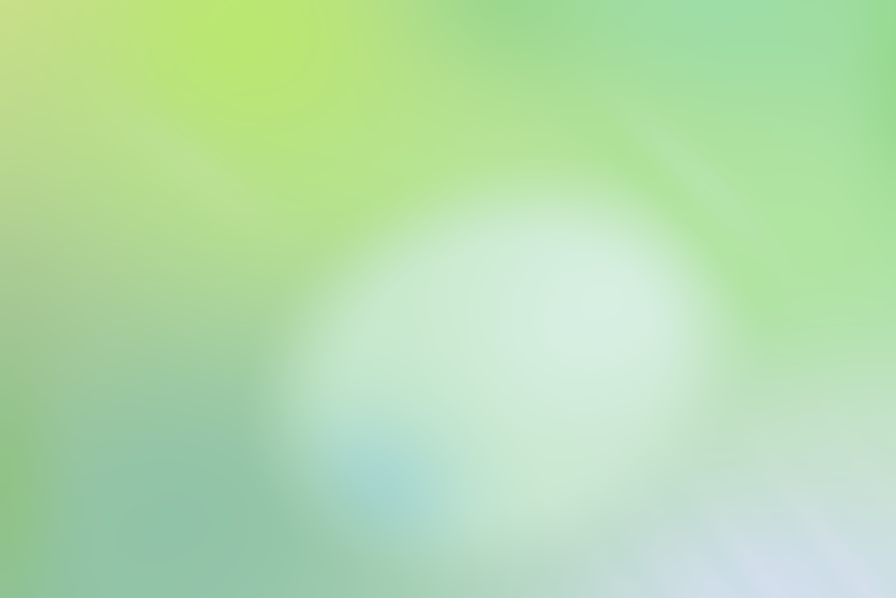
This background is drawn by a Shadertoy shader. Its source:

```glsl
// Defocused spring light: lime and teal haze around a pale soft disc.
#define DISC_CENTER vec2(0.845, 0.375)
#define DISC_RADII vec2(0.36, 0.285)
#define DISC_TILT 0.36
#define DISC_SOFT 0.30
#define LIME vec3(0.73, 0.91, 0.43)
#define MEADOW vec3(0.72, 0.90, 0.54)
#define MINT vec3(0.61, 0.865, 0.66)
#define TEAL vec3(0.56, 0.76, 0.66)
#define LAVENDER vec3(0.825, 0.87, 0.935)
#define RAY_STRENGTH 0.012

// Offset from a centre, turned by an angle and scaled by two radii.
vec2 ellipseSpace(vec2 p, vec2 center, vec2 radii, float angle) {
    vec2 d = p - center;
    float c = cos(angle), s = sin(angle);
    return vec2(c * d.x + s * d.y, c * d.y - s * d.x) / radii;
}

// Gaussian falloff over a tilted ellipse.
float glow(vec2 p, vec2 center, vec2 radii, float angle) {
    vec2 d = ellipseSpace(p, center, radii, angle);
    return exp(-dot(d, d));
}

// Broad gradient between the four corners, with tinted haze on top.
vec3 backdrop(vec2 p, vec2 uv) {
    vec3 low = mix(vec3(0.56, 0.76, 0.62), vec3(0.78, 0.89, 0.82), uv.x);
    vec3 high = mix(vec3(0.79, 0.87, 0.54), vec3(0.61, 0.86, 0.61), uv.x);
    vec3 color = mix(low, high, uv.y);

    color = mix(color, MEADOW, 0.75 * glow(p, vec2(0.64, 0.71), vec2(0.48, 0.22), 0.0));
    color = mix(color, LIME, 0.90 * glow(p, vec2(0.41, 0.95), vec2(0.25, 0.21), -0.2));
    color = mix(color, vec3(0.57, 0.83, 0.53), 0.65 * glow(p, vec2(0.86, 1.01), vec2(0.17, 0.13), -0.3));
    color = mix(color, MINT, 0.85 * glow(p, vec2(1.20, 0.98), vec2(0.27, 0.15), -0.2));
    color = mix(color, vec3(0.69, 0.90, 0.62), 0.80 * glow(p, vec2(1.33, 0.59), vec2(0.36, 0.24), 0.0));
    color = mix(color, vec3(0.57, 0.84, 0.52), 0.60 * glow(p, vec2(1.51, 0.86), vec2(0.07, 0.20), 0.0));

    // Muted olive and teal shade on the lower left.
    color = mix(color, vec3(0.66, 0.77, 0.58), 0.60 * glow(p, vec2(0.0, 0.44), vec2(0.20), 0.0));
    color = mix(color, TEAL, 0.85 * glow(p, vec2(0.31, 0.14), vec2(0.34, 0.27), 0.0));
    return mix(color, vec3(0.56, 0.76, 0.51), 0.80 * glow(p, vec2(0.0, 0.19), vec2(0.09, 0.22), 0.0));
}

// Thin, blurred reflections on both sides of the upper haze.
vec3 addStreaks(vec3 color, vec2 p) {
    color = mix(color, vec3(0.76, 0.88, 0.64), 0.40 * glow(p, vec2(0.32, 0.72), vec2(0.16, 0.045), -0.65));
    color = mix(color, vec3(0.73, 0.90, 0.71), 0.55 * glow(p, vec2(1.18, 0.69), vec2(0.16, 0.035), -0.78));
    return mix(color, vec3(0.65, 0.88, 0.54), 0.45 * glow(p, vec2(1.13, 0.64), vec2(0.20, 0.035), -0.85));
}

// Pale disc: bright to the upper right, blue to the lower left.
vec3 addDisc(vec3 color, vec2 p) {
    vec2 d = ellipseSpace(p, DISC_CENTER, DISC_RADII, DISC_TILT);
    float mask = 1.0 - smoothstep(1.0 - DISC_SOFT, 1.0 + DISC_SOFT, length(d));
    vec3 fill = vec3(0.785, 0.915, 0.80);
    fill = mix(fill, vec3(0.85, 0.94, 0.90), glow(p, vec2(1.01, 0.47), vec2(0.25, 0.22), 0.3));
    fill = mix(fill, vec3(0.63, 0.83, 0.83), 0.90 * glow(p, vec2(0.62, 0.16), vec2(0.17, 0.15), -0.5));
    float halo = glow(p, vec2(0.91, 0.65), vec2(0.22, 0.12), -0.2);
    color = mix(color, vec3(0.74, 0.91, 0.67), 0.45 * halo);
    return mix(color, fill, 0.95 * mask);
}

// Lavender light in the lower right, crossed by faint diagonal rays.
vec3 addCornerLight(vec3 color, vec2 p) {
    color = mix(color, vec3(0.78, 0.89, 0.78), 0.70 * glow(p, vec2(1.42, 0.25), vec2(0.33, 0.16), 0.0));
    float light = glow(p, vec2(1.31, -0.02), vec2(0.36, 0.22), 0.1);
    color = mix(color, LAVENDER, 0.95 * light);
    float across = p.x * 0.8 + p.y * 0.6;
    float rays = sin(across * 55.0) + 0.6 * sin(across * 97.0 + 1.3);
    return color + RAY_STRENGTH * rays * light * vec3(0.8, 0.2, 0.5);
}

void mainImage(out vec4 fragColor, in vec2 fragCoord) {
    vec2 uv = fragCoord / iResolution.xy;
    vec2 p = uv * vec2(1.5, 1.0);
    vec3 color = addStreaks(backdrop(p, uv), p);
    color = addDisc(color, p);
    color = addCornerLight(color, p);
    fragColor = vec4(clamp(color, 0.0, 1.0), 1.0);
}
```
